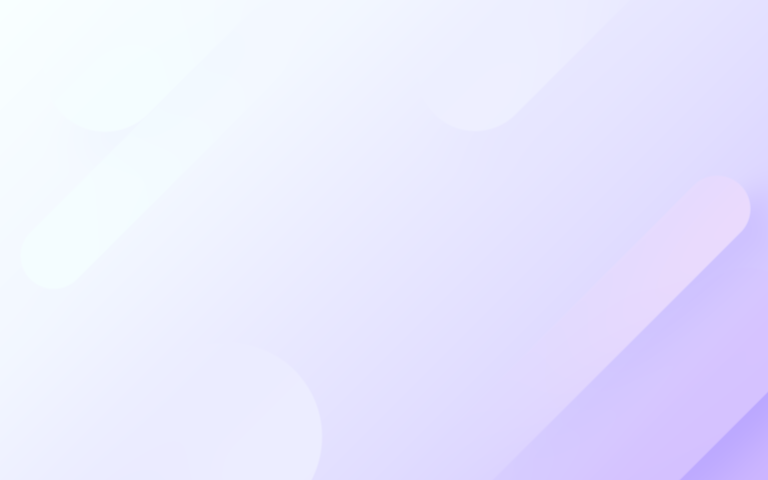
Write a WebGL 1 fragment shader that draws this background.

```glsl
precision highp float;

uniform vec2 u_resolution;

#define ASPECT 1.6
#define SHADOW_OFFSET vec2(0.025, -0.030)
#define SHADOW_BLUR 0.095
#define MINT vec3(0.957, 0.998, 1.0)
#define PALE vec3(0.940, 0.948, 1.0)
#define PINK vec3(0.922, 0.858, 0.992)
#define LILAC vec3(0.840, 0.765, 1.0)
#define VIOLET vec3(0.700, 0.625, 1.0)
#define HAZE vec3(0.910, 0.940, 1.0)

// Diagonal wash from the upper left to the lower right corner
vec3 backdrop(vec2 p) {
    float t = (p.x + 1.0 - p.y) / (ASPECT + 1.0);
    vec3 c = mix(vec3(0.974, 1.0, 1.0), vec3(0.950, 0.968, 1.0), clamp(t / 0.29, 0.0, 1.0));
    c = mix(c, vec3(0.876, 0.858, 1.0), clamp((t - 0.29) / 0.42, 0.0, 1.0));
    return mix(c, vec3(0.800, 0.710, 1.0), smoothstep(0.68, 1.02, t));
}

// Signed distance to a diagonal bar with one round end
float barDistance(vec2 q, vec2 axis, float radius) {
    return length(q - axis * max(dot(q, axis), 0.0)) - radius;
}

// Bar that fades along its length and, by acrossFade, toward its upper left edge;
// its soft shadow falls to the lower right only
vec3 addBar(vec3 base, vec2 p, vec2 end, float radius, float side, float fadeLength,
            float acrossFade, vec3 tint, float opacity, vec3 shadowTint, float shadowAmount) {
    vec2 axis = side * vec2(0.70711);
    vec2 q = p - end;
    float along = dot(q, axis);
    float across = dot(q, vec2(0.70711, -0.70711)) / radius;
    float fade = 1.0 - smoothstep(0.0, fadeLength, along);
    fade *= mix(1.0, smoothstep(-1.0, 0.6, across), acrossFade);

    float shadowDist = barDistance(q - SHADOW_OFFSET, axis, radius);
    float shadow = 1.0 - smoothstep(-SHADOW_BLUR * 0.5, SHADOW_BLUR, shadowDist);
    shadow *= smoothstep(-0.4, 1.0, across) * (1.0 - smoothstep(0.0, fadeLength * 1.4, along));

    float edge = 1.4 / u_resolution.y;
    float body = 1.0 - smoothstep(-edge, edge, barDistance(q, axis, radius));
    vec3 c = mix(base, shadowTint, shadow * shadowAmount * (1.0 - body));
    return mix(c, tint, body * fade * opacity);
}

void main() {
    vec2 p = gl_FragCoord.xy / u_resolution * vec2(ASPECT, 1.0);
    vec3 color = backdrop(p);

    // Pale bars on the left and along the top
    color = addBar(color, p, vec2(0.219, 0.854), 0.128, 1.0, 0.34, 1.0, MINT, 0.70, HAZE, 0.28);
    color = addBar(color, p, vec2(0.112, 0.467), 0.069, 1.0, 0.75, 0.0, MINT, 0.75, HAZE, 0.04);
    color = addBar(color, p, vec2(0.990, 0.846), 0.119, 1.0, 0.48, 1.0, PALE, 0.66, VIOLET, 0.02);

    // Large pale bar at the bottom
    color = addBar(color, p, vec2(0.475, 0.090), 0.196, -1.0, 0.50, 0.9, PALE, 0.70, VIOLET, 0.0);

    // Lilac and pink bars on the right
    color = addBar(color, p, vec2(1.556, 0.317), 0.125, -1.0, 1.00, 0.85, LILAC, 0.85, VIOLET, 0.72);
    color = addBar(color, p, vec2(1.494, 0.565), 0.069, -1.0, 0.80, 0.35, PINK, 0.90, VIOLET, 0.34);

    gl_FragColor = vec4(color, 1.0);
}
```
